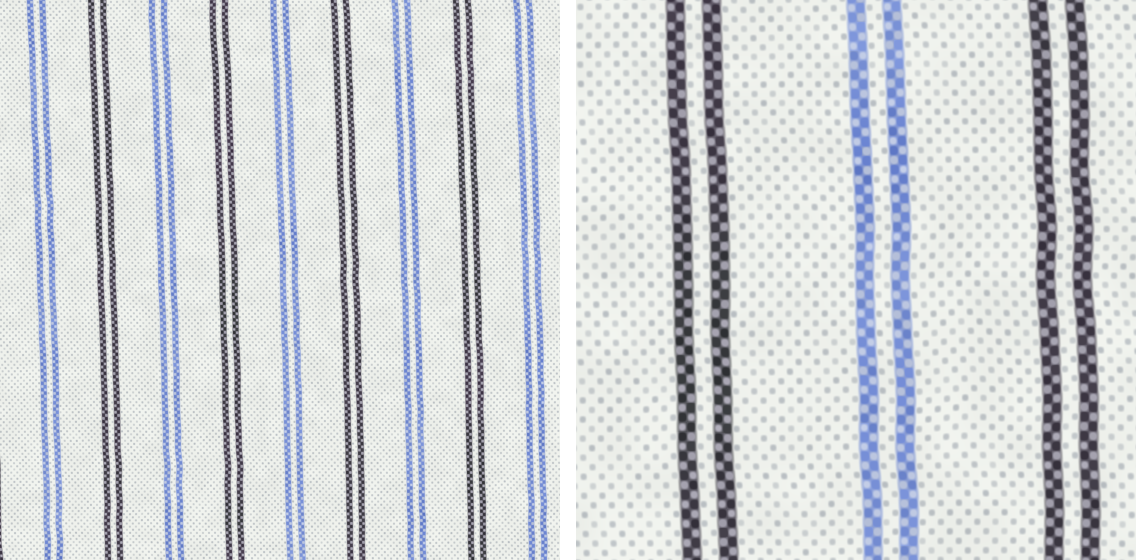
Left: the whole. Right: its middle third, enlarged.
Reproduce this texture procedurally as a Shadertoy shader.

```glsl
const float PI = 3.14159265;
const float THREADS = 20.0;  // warp threads per stripe spacing
const float ROWS = 176.0;    // weft threads over the canvas height

const vec3 WHITE = vec3(0.935, 0.945, 0.925);
const vec3 HOLLOW = vec3(0.755, 0.775, 0.785);
const vec3 BLUE = vec3(0.38, 0.48, 0.79);
const vec3 BLUE_PALE = vec3(0.52, 0.61, 0.86);
const vec3 BLUE_WEFT = vec3(0.74, 0.78, 0.88);
const vec3 BLACK = vec3(0.20, 0.21, 0.22);
const vec3 PLUM = vec3(0.27, 0.22, 0.30);
const vec3 BLACK_WEFT = vec3(0.66, 0.65, 0.70);

float hash(vec2 p) {
    vec3 q = fract(vec3(p.xyx) * 0.1031);
    q += dot(q, q.yzx + 33.33);
    return fract((q.x + q.y) * q.z);
}

float noise(vec2 p) {
    vec2 cell = floor(p), f = fract(p);
    f = f * f * (3.0 - 2.0 * f);
    float low = mix(hash(cell), hash(cell + vec2(1, 0)), f.x);
    float high = mix(hash(cell + vec2(0, 1)), hash(cell + vec2(1, 1)), f.x);
    return mix(low, high, f.y);
}

// Stripe coordinate: whole numbers lie on stripe centres, which lean and bow
float stripeCoord(vec2 uv) {
    float centre = 0.0964 - 0.0326 * uv.y + 0.011 * uv.y * (1.0 - uv.y);
    float spacing = mix(0.1081, 0.1087, uv.y);
    return (uv.x - centre) / spacing;
}

// Two lines, each two threads wide, around the stripe centre
float pairMask(float offset) {
    return 1.0 - smoothstep(0.75, 1.3, abs(abs(offset) - 2.0));
}

// Plain weave: +1 where the warp is on top, -1 where the weft is
float weave(vec2 thread) {
    return sin(PI * thread.x) * sin(PI * thread.y);
}

vec3 cloth(vec2 uv) {
    float stripe = stripeCoord(uv);
    float index = floor(stripe + 0.5);
    bool isBlue = mod(index, 2.0) < 0.5;

    // Slightly uneven threads
    vec2 thread = vec2(stripe * THREADS, uv.y * ROWS);
    thread += 0.45 * (vec2(noise(uv * vec2(9, 30)), noise(uv * vec2(30, 9) + 40.0)) - 0.5);
    float over = weave(thread);
    float grain = hash(floor(thread) + 300.0) - 0.5;

    // White ground with staggered hollows
    float hollow = smoothstep(0.05, 0.95, -over) * (0.95 + 0.5 * grain);
    vec3 ground = mix(WHITE, HOLLOW, hollow);
    ground += 0.03 * (noise(uv * 45.0) - 0.5);

    // Coloured warp floats, varying along their length
    float tone = noise(vec2(index * 7.3, uv.y * 14.0));
    vec3 dye = isBlue ? mix(BLUE, BLUE_PALE, 0.7 * tone) : mix(BLACK, PLUM, tone);
    vec3 weft = isBlue ? BLUE_WEFT : BLACK_WEFT;
    float cover = smoothstep(-0.75, 0.4, over + 0.25 * grain);
    vec3 line = mix(weft, dye, cover) + 0.07 * grain;

    float offset = thread.x - index * THREADS;
    return mix(ground, line, pairMask(offset));
}

void mainImage(out vec4 fragColor, in vec2 fragCoord) {
    // Four samples per pixel smooth the fine weave
    vec3 sum = vec3(0.0);
    for (int i = 0; i < 4; i++) {
        vec2 shift = vec2(i % 2, i / 2) * 0.5 - 0.25;
        sum += cloth((fragCoord + shift) / iResolution.xy);
    }
    fragColor = vec4(sum / 4.0, 1.0);
}
```
